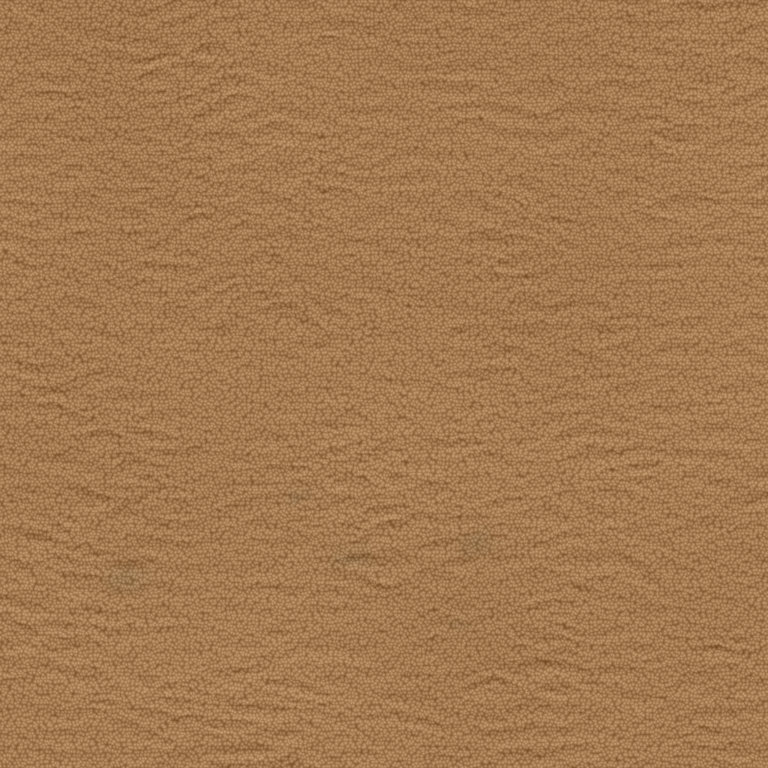
Write a Shadertoy shader that draws this texture.

```glsl
// Tan leather: fine pebbled grain over soft, mostly horizontal wrinkles.
// Staggered cellular grain is added to the slope of warped ridged noise,
// lit from above, and a few faint grey stains are scattered on top.

#define BASE_TAN vec3(0.643, 0.479, 0.317)
#define TONE_TINT vec3(1.0, 1.0, 0.94)
#define STAIN_GREY vec3(0.47, 0.39, 0.27)
#define GRAIN_COUNT 208.0
#define GRAIN_JITTER 0.7
#define GRAIN_CONTRAST 0.27
#define WRINKLE_SCALE vec2(15.0, 36.0)
#define WRINKLE_CONTRAST 0.13
#define LIGHT_STEP 0.0034
#define PATCH_CONTRAST 0.02
#define STAIN_COUNT 5
#define STAIN_STRENGTH 0.35

float hash(vec2 p) {
    return fract(sin(dot(p, vec2(127.1, 311.7))) * 43758.5453);
}

vec2 hash2(vec2 p) {
    return vec2(hash(p), hash(p + vec2(37.3, 17.9)));
}

// Dot product of a cell corner's random direction with the offset to it.
float corner(vec2 cell, vec2 offset) {
    float angle = 6.28319 * hash(cell);
    return dot(vec2(cos(angle), sin(angle)), offset);
}

float gradientNoise(vec2 p) {
    vec2 i = floor(p), f = fract(p);
    vec2 u = f * f * f * (f * (f * 6.0 - 15.0) + 10.0);
    vec2 e = vec2(1.0, 0.0);
    float low = mix(corner(i, f), corner(i + e, f - e), u.x);
    float high = mix(corner(i + e.yx, f - e.yx), corner(i + e.xx, f - e.xx), u.x);
    return mix(low, high, u.y);
}

// Distance to the nearest grain centre, in rows staggered like bricks.
float grainDistance(vec2 p) {
    float nearest = 4.0;
    for (int j = -1; j <= 1; j++) {
        float row = floor(p.y) + float(j);
        float stagger = 0.5 * mod(row, 2.0);
        for (int i = -1; i <= 1; i++) {
            vec2 cell = vec2(floor(p.x + stagger) + float(i), row);
            vec2 centre = cell + 0.5 + GRAIN_JITTER * (hash2(cell) - 0.5);
            vec2 d = centre - vec2(p.x + stagger, p.y);
            nearest = min(nearest, dot(d, d));
        }
    }
    return sqrt(nearest);
}

float ridge(vec2 p) {
    float n = gradientNoise(p);
    return 1.0 - 2.0 * sqrt(n * n + 0.0006);
}

// Height of the wrinkles, bent by coarse and fine warps.
float wrinkleHeight(vec2 p) {
    p.y += 0.024 * gradientNoise(p * vec2(5.0, 4.0) + 3.7);
    p.y += 0.009 * gradientNoise(p * vec2(24.0, 18.0) + 9.2);
    p.x += 0.020 * gradientNoise(p * vec2(13.0, 17.0) + 21.4);
    float broad = ridge(p * WRINKLE_SCALE);
    float fine = ridge(p * WRINKLE_SCALE * vec2(2.1, 1.8) + 41.3);
    return broad + 0.45 * fine;
}

// Opacity of a few soft smudges at random places.
float stainMask(vec2 p) {
    float mask = 0.0;
    for (int k = 0; k < STAIN_COUNT; k++) {
        vec2 seed = vec2(float(k) + 2.0, 5.3);
        vec2 d = p - hash2(seed);
        d += 0.012 * gradientNoise(p * 45.0 + float(k));
        float radius = mix(0.008, 0.021, hash(seed + 8.1));
        d /= radius * vec2(1.3, 0.8);
        mask = max(mask, exp(-dot(d, d)) * mix(0.4, 1.0, hash(seed + 4.6)));
    }
    return mask;
}

void mainImage(out vec4 fragColor, in vec2 fragCoord) {
    vec2 uv = fragCoord / iResolution.y;

    // Wrinkles: upper flanks catch light, lower flanks fall into shade.
    float slope = wrinkleHeight(uv) - wrinkleHeight(uv + vec2(0.0, LIGHT_STEP));
    slope *= slope > 0.0 ? 0.8 : 1.15;
    float strength = 0.85 + 0.7 * gradientNoise(uv * vec2(5.0, 7.0) + 61.0);
    float tone = WRINKLE_CONTRAST * strength * slope;

    // Grain: bright pebbles parted by dark pores.
    vec2 grainPoint = uv * GRAIN_COUNT;
    grainPoint += 0.5 * gradientNoise(uv * 40.0);
    tone += GRAIN_CONTRAST * (0.405 - grainDistance(grainPoint));

    // Broad uneven dye.
    tone += PATCH_CONTRAST * gradientNoise(uv * 3.5 + 15.0);

    vec3 color = BASE_TAN + tone * TONE_TINT;
    color = mix(color, STAIN_GREY + tone, STAIN_STRENGTH * stainMask(uv));
    fragColor = vec4(clamp(color, 0.0, 1.0), 1.0);
}
```
